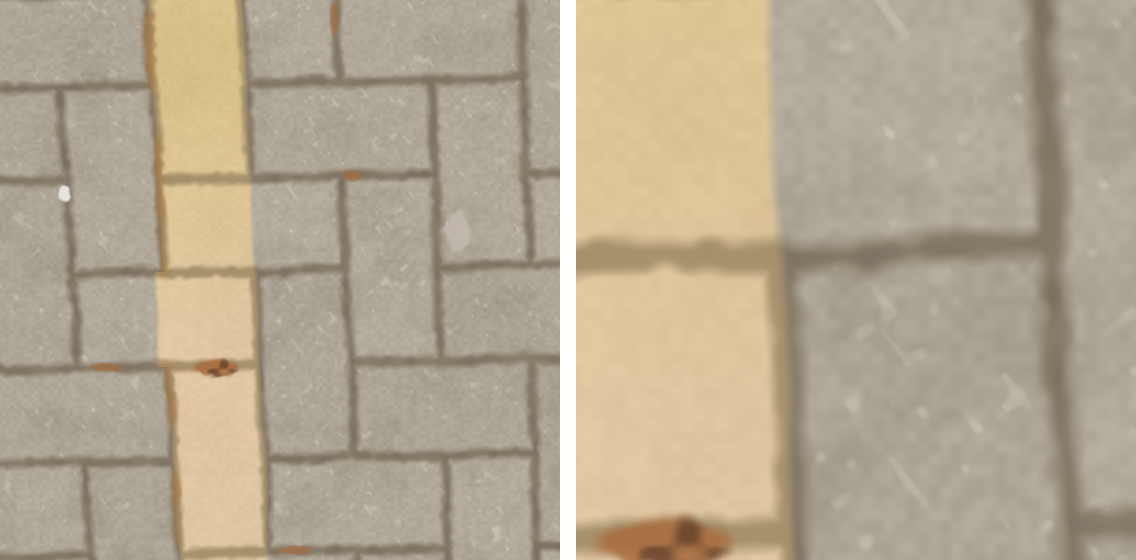
Left: the whole. Right: its middle third, enlarged.
Give the GLSL for this texture, as a Shadertoy shader.

```glsl
// Weathered grey herringbone pavers with one column painted as a yellow stripe.

// Layout: the stripe's left edge is grid line 2, y runs down from the top
const float STRIPE_X = 0.264;      // stripe left edge at the top
const float COLUMN_LEAN = 0.058;   // sideways drift of columns going down
const float COLUMN_STEP = 0.167;   // column width at the top
const float COLUMN_TAPER = 0.0073; // narrowing of columns going down
const float ROW_START = 0.148;
const float ROW_STEP = 0.1675;
const float ROW_TILT = 0.02;
// Joint sizes in grid cells
const float JOINT_CORE = 0.048;
const float JOINT_EDGE = 0.088;
const float CORNER_RADIUS = 0.06;
const float WARP = 0.045;
// Colours
const vec3 STONE = vec3(0.69, 0.66, 0.60);
const vec3 STONE_DARK = vec3(0.63, 0.60, 0.53);
const vec3 JOINT = vec3(0.55, 0.50, 0.43);
const vec3 JOINT_DEEP = vec3(0.46, 0.41, 0.35);
const vec3 PAINT_TOP = vec3(0.85, 0.76, 0.54);
const vec3 PAINT_LOW = vec3(0.88, 0.78, 0.64);
const vec3 PAINT_JOINT = vec3(0.66, 0.57, 0.41);
const vec3 RUST = vec3(0.64, 0.45, 0.24);
const vec3 LEAF = vec3(0.66, 0.42, 0.24);
const vec3 LEAF_DARK = vec3(0.40, 0.24, 0.14);
const vec3 CHALK = vec3(0.77, 0.73, 0.70);
const vec3 PEBBLE = vec3(0.90, 0.89, 0.89);
// Debris: centre and radii
const vec4 LEAF_SHAPE = vec4(0.388, 0.656, 0.048, 0.020);
const vec4 CHALK_SHAPE = vec4(0.817, 0.410, 0.028, 0.043);
const vec4 PEBBLE_SHAPE = vec4(0.115, 0.346, 0.014, 0.016);
const vec4 SCRAPS[4] = vec4[4](
    vec4(0.193, 0.656, 0.033, 0.010), vec4(0.630, 0.313, 0.020, 0.012),
    vec4(0.525, 0.982, 0.035, 0.010), vec4(0.597, 0.035, 0.010, 0.035));

float hash(vec2 p) {
    return fract(sin(dot(p, vec2(127.1, 311.7))) * 43758.5453);
}

float noise(vec2 p) {
    vec2 i = floor(p), f = fract(p);
    f = f * f * (3.0 - 2.0 * f);
    return mix(mix(hash(i), hash(i + vec2(1, 0)), f.x),
               mix(hash(i + vec2(0, 1)), hash(i + vec2(1, 1)), f.x), f.y);
}

// Soft ragged ellipse
float blot(vec2 p, vec4 shape) {
    float r = length((p - shape.xy) / shape.zw);
    return 1.0 - smoothstep(0.6, 1.0, r + 0.35 * (noise(p * 90.0) - 0.5));
}

// Canvas position to grid position, with leaning columns
vec2 toGrid(vec2 p) {
    float column = (p.x - STRIPE_X - COLUMN_LEAN * p.y) / (COLUMN_STEP - COLUMN_TAPER * p.y);
    float row = (p.y + ROW_TILT * (p.x - 0.5) - ROW_START) / ROW_STEP;
    return vec2(2.0 + column, 1.0 + row);
}

// Herringbone brick at a grid position: origin in xy, size in zw
vec4 findBrick(vec2 g) {
    vec2 cell = floor(g);
    float k = mod(cell.x + cell.y, 4.0);
    if (k < 1.5) return vec4(cell - vec2(step(0.5, k), 0.0), 2.0, 1.0);
    return vec4(cell - vec2(0.0, step(2.5, k)), 1.0, 2.0);
}

// Depth inside a rounded brick, zero on its border
float brickDepth(vec2 g, vec4 brick) {
    vec2 q = abs(g - brick.xy - 0.5 * brick.zw) - 0.5 * brick.zw + CORNER_RADIUS;
    return CORNER_RADIUS - length(max(q, 0.0)) - min(max(q.x, q.y), 0.0);
}

void mainImage(out vec4 fragColor, in vec2 fragCoord) {
    vec2 p = fragCoord / iResolution.xy;
    p.y = 1.0 - p.y;
    float pixel = 1.0 / (iResolution.y * ROW_STEP);

    // Grid with slightly uneven edges
    vec2 g = toGrid(p);
    g += WARP * (vec2(noise(p * 16.0), noise(p * 16.0 + 37.0)) - 0.5);
    vec4 brick = findBrick(g);
    float grit = noise(p * 75.0);
    float depth = brickDepth(g, brick) + 0.035 * (grit - 0.5);

    // Stone: broad stains, per-brick tint, fine grain and pale flecks
    float stain = 0.65 * noise(p * 13.0) + 0.35 * noise(p * 38.0 + 9.0);
    float grain = noise(p * 150.0 + 5.0) - 0.5;
    float fleck = smoothstep(0.80, 0.98, noise(mat2(0.8, 0.6, -0.6, 0.8) * p * vec2(95.0, 70.0)));
    vec3 stone = mix(STONE, STONE_DARK, 0.55 * smoothstep(0.45, 0.85, stain));
    stone += 0.022 * (hash(brick.xy) - 0.5) + 0.05 * grain + 0.06 * fleck;

    // Paint covers one column and spills left in its fourth row
    float spill = 0.10 * step(3.0, g.y) * step(g.y, 4.0);
    float blur = 0.025 + pixel;
    float paint = smoothstep(-blur, blur, g.x - 2.0 + spill) * smoothstep(-blur, blur, 3.0 - g.x);
    vec3 paintColor = mix(PAINT_TOP, PAINT_LOW, smoothstep(0.1, 0.7, p.y));
    paintColor += 0.025 * grain + 0.035 * (0.5 - stain);
    vec3 color = mix(stone, paintColor, paint);

    // Joints: soft shoulder, dark broken core, rust along the stripe
    float shoulder = 1.0 - smoothstep(0.02, JOINT_EDGE + pixel, depth);
    float core = 1.0 - smoothstep(0.0, JOINT_CORE + pixel, depth);
    vec3 jointColor = mix(JOINT, JOINT_DEEP, core * (0.35 + 0.65 * noise(p * 45.0 + 3.0)));
    jointColor = mix(jointColor, PAINT_JOINT, 0.8 * paint);
    float rust = exp(-150.0 * (g.x - 2.0) * (g.x - 2.0)) * smoothstep(0.2, 0.8, noise(p * 22.0));
    jointColor = mix(jointColor, RUST, 0.65 * rust);
    color = mix(color, jointColor, 0.9 * shoulder);

    // Debris: scraps, leaf, chalk mark and pebble
    for (int i = 0; i < 4; i++) color = mix(color, LEAF, 0.6 * blot(p, SCRAPS[i]));
    vec3 leafColor = mix(LEAF, LEAF_DARK, smoothstep(0.4, 0.8, noise(p * vec2(50.0, 95.0))));
    color = mix(color, leafColor, 0.85 * blot(p, LEAF_SHAPE));
    color = mix(color, CHALK, 0.8 * blot(p, CHALK_SHAPE));
    color = mix(color, PEBBLE, blot(p, PEBBLE_SHAPE));
    fragColor = vec4(color, 1.0);
}
```
